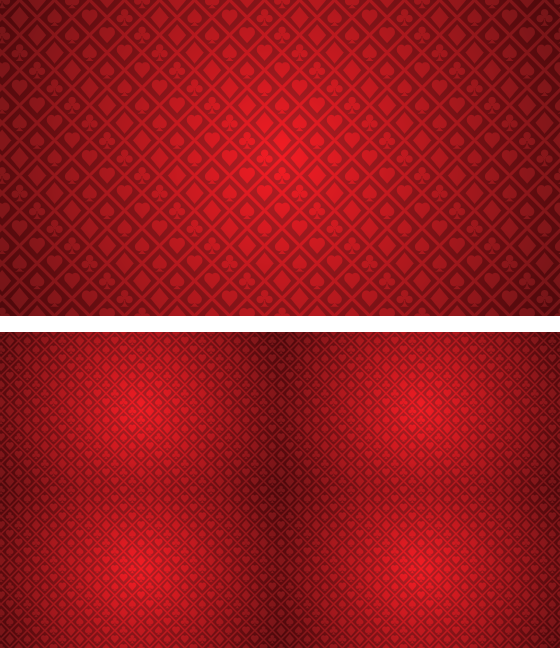
Top: one tile. Bottom: repeated 2 by 2.
Write a WebGL 2 fragment shader that draws this pattern.

```glsl
#version 300 es
precision highp float;
// Red card-table cloth: a diagonal trellis whose cells hold the four card suits.
// Each cell gets a suit from its diagonal index, drawn with distance functions,
// and a radial glow fades from the middle to the dark corners.

uniform vec2 u_resolution;
out vec4 fragColor;

float dot2(vec2 v) { return dot(v, v); }

// Heart with its tip at the origin, about 1.2 wide and 1.1 high
float heart(vec2 p) {
  p.x = abs(p.x);
  if (p.x + p.y > 1.0) return length(p - vec2(0.25, 0.75)) - 0.35355;
  float edge = min(dot2(p - vec2(0.0, 1.0)), dot2(p - 0.5 * max(p.x + p.y, 0.0)));
  return sqrt(edge) * sign(p.x - p.y);
}

// Stem that flares into a foot
float stem(vec2 p) {
  float s = clamp((-0.08 - p.y) / 0.39, 0.0, 1.0);
  float side = (abs(p.x) - 0.035 - 0.19 * s * s * s) * 0.75;
  return max(side, abs(p.y + 0.27) - 0.2);
}

float diamondSuit(vec2 p) {
  return (abs(p.x) / 0.52 + abs(p.y) / 0.62 - 1.0) * 0.4;
}

float heartSuit(vec2 p) {
  return 0.75 * heart((p + vec2(0.0, 0.46)) / vec2(0.74, 0.83));
}

float spadeSuit(vec2 p) {
  float leaf = 0.68 * heart(vec2(p.x, 0.5 - p.y) / vec2(0.68, 0.73));
  return min(leaf, stem(p));
}

float clubSuit(vec2 p) {
  float top = length(p - vec2(0.0, 0.27)) - 0.21;
  float sides = length(vec2(abs(p.x) - 0.25, p.y + 0.06)) - 0.21;
  float core = length(p - vec2(0.0, 0.05)) - 0.11;
  return min(min(top, sides), min(core, stem(p)));
}

void main() {
  vec2 uv = gl_FragCoord.xy / u_resolution;
  float pixel = 32.0 / u_resolution.x;

  // Diagonal lattice: 16 cells across, 9 down, in half-cell units
  vec2 grid = uv * vec2(32.0, 18.0) - vec2(0.12, 0.0);
  vec2 diagonal = floor(0.5 * vec2(grid.x + grid.y, grid.x - grid.y) + 0.5);
  vec2 center = vec2(diagonal.x + diagonal.y, diagonal.x - diagonal.y);
  vec2 p = grid - center;

  // Suit repeats every four diagonals; the row index wraps at the top edge
  float row = mod(center.y + 0.5, 18.0) - 0.5;
  float suit = mod(floor(0.5 * (center.x + row) + 0.5) - 9.0 + 0.25, 4.0);
  float shape = suit < 1.0 ? diamondSuit(p)
              : suit < 2.0 ? spadeSuit(p)
              : suit < 3.0 ? heartSuit(p)
              : clubSuit(p);

  // Trellis along the cell borders
  float trellis = (1.0 - abs(p.x) - abs(p.y)) * 0.7071 - 0.09;
  float ink = clamp(0.5 - min(shape, trellis) / pixel, 0.0, 1.0);

  // Glow, levelled off at the edges so that it joins smoothly
  vec2 halfSize = vec2(0.5, 0.28125);
  vec2 toEdge = halfSize - abs(uv - 0.5) * 2.0 * halfSize;
  float fade = min(length(halfSize - sqrt(toEdge * toEdge + 0.001)) / 0.56, 1.0);

  vec3 cloth = mix(vec3(0.71, 0.12, 0.14), vec3(0.29, 0.03, 0.04), fade);
  vec3 print = mix(vec3(0.95, 0.11, 0.14), vec3(0.43, 0.08, 0.09), fade);
  fragColor = vec4(mix(cloth, print, ink), 1.0);
}
```
